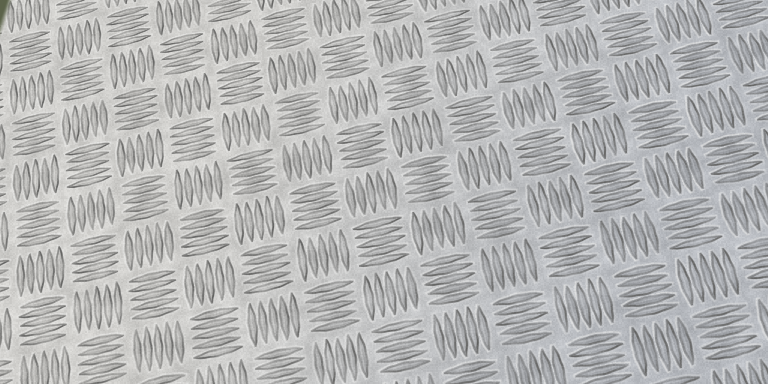
Write a Shadertoy shader that draws this texture.

```glsl
// Five-bar metal tread plate: alternating tiles of raised lens bars in slight perspective.

// Plate-to-canvas projection: tile step right, tile step down, first tile centre
const mat3 PLATE = mat3(0.1346, -0.0344, -0.0033,
                        0.0035,  0.1073, -0.0200,
                        0.0938,  0.4635,  1.0);

// Bar shape, in tiles
const float BAR_PITCH = 0.182;
const float BAR_HALF_LENGTH = 0.405;
const float BAR_HALF_WIDTH = 0.061;
const float RIM_WIDTH = 0.017;
const float LAST_BAR = 2.0;          // bars on each side of the middle one

// Colours and wear
const vec3 WARM_METAL = vec3(0.815, 0.812, 0.800);
const vec3 COOL_METAL = vec3(0.715, 0.728, 0.750);
const vec3 RIM_COLOR = vec3(0.385, 0.385, 0.380);
const vec3 GLINT_COLOR = vec3(0.910, 0.910, 0.905);
const vec3 GROUND_COLOR = vec3(0.36, 0.39, 0.29);
const float BAR_SHADE = 0.89;
const float MOTTLE = 0.09;
const float GRAIN = 0.05;

float hash(vec2 p) {
    vec3 q = fract(p.xyx * vec3(0.1031, 0.1030, 0.0973));
    q += dot(q, q.yzx + 33.33);
    return fract((q.x + q.y) * q.z);
}

// Distance to the nearest scattered point
float cellular(vec2 p) {
    vec2 base = floor(p);
    float nearest = 2.0;
    for (int j = -1; j <= 1; j++)
        for (int i = -1; i <= 1; i++) {
            vec2 c = base + vec2(i, j);
            vec2 point = c + vec2(hash(c), hash(c + 57.3));
            nearest = min(nearest, length(p - point));
        }
    return nearest;
}

// Broad smudges from layered sines, about -1 to 1
float smudge(vec2 p) {
    float sum = 0.0, amp = 0.5;
    for (int i = 0; i < 4; i++) {
        sum += amp * sin(p.x + 1.7 * sin(p.y)) * cos(p.y - 0.8 * p.x);
        p = mat2(1.5, 1.1, -1.1, 1.5) * p + 2.3;
        amp *= 0.6;
    }
    return sum;
}

// Signed distance to a pointed lens lying along y
float lens(vec2 p, float halfLength, float halfWidth) {
    float radius = (halfLength * halfLength + halfWidth * halfWidth) / (2.0 * halfWidth);
    float arc = length(vec2(abs(p.x) + radius - halfWidth, p.y)) - radius;
    return max(arc, abs(p.y) - halfLength);
}

void mainImage(out vec4 fragColor, in vec2 fragCoord) {
    vec2 view = fragCoord / iResolution.y;
    view.y = 1.0 - view.y;
    vec3 projected = inverse(PLATE) * vec3(view, 1.0);
    vec2 plate = projected.xy / projected.z;
    float soft = 5.0 / iResolution.y;      // over half a pixel, in tiles

    // Tile and its bar direction, alternating like a chessboard
    vec2 tile = floor(plate + 0.5);
    vec2 local = plate - tile;
    bool upright = mod(tile.x + tile.y, 2.0) < 0.5;
    if (!upright) local = local.yx;

    // Nearest bar, with small differences from bar to bar
    float bar = clamp(floor(local.x / BAR_PITCH + 0.5), -LAST_BAR, LAST_BAR);
    float vary = hash(tile * 7.0 + bar + 40.0);
    float vary2 = hash(tile * 5.0 - bar + 91.0);
    vec2 p = local - vec2(bar * BAR_PITCH, 0.02 * (vary2 - 0.5));
    p.x += 0.025 * (vary - 0.5) * p.y + 0.004 * sin(p.y * 23.0 + vary * 6.28);
    float d = lens(p, BAR_HALF_LENGTH * mix(0.95, 1.02, vary),
                   BAR_HALF_WIDTH * mix(0.90, 1.07, vary2));

    // Lighting of the flat metal
    float sheen = smoothstep(0.55, 2.1, view.x + 0.35 * view.y);
    vec3 color = mix(WARM_METAL, COOL_METAL, sheen);
    float spots = cellular(plate * 3.1);
    color += MOTTLE * (0.42 - spots) + 0.035 * smudge(plate * 1.3);

    // Raised bar: darker body, bright crest, dark rim and outer glint
    float shadowSide = smoothstep(-0.025, 0.025, p.x);
    float inside = 1.0 - smoothstep(-soft, soft, d);
    color *= mix(1.0, BAR_SHADE + 0.06 * (vary - 0.5), inside);
    float crest = 1.0 - smoothstep(0.0, 0.012 + soft, abs(p.x + 0.012));
    color += 0.07 * crest * inside * smoothstep(0.4, 0.1, abs(p.y));

    float glint = 1.0 - smoothstep(0.0, 0.018 + soft, abs(d - 0.036));
    glint *= mix(0.55, 0.25, shadowSide) * (0.6 + 0.6 * vary2);
    color = mix(color, GLINT_COLOR, glint);

    float rim = 1.0 - smoothstep(RIM_WIDTH - soft, RIM_WIDTH + soft, abs(d));
    float wear = 0.75 + 0.25 * sin(p.y * 9.0 + vary * 12.0);
    float rimStrength = mix(0.52, 0.88, shadowSide) * wear * mix(0.8, 1.1, vary);
    color = mix(color, RIM_COLOR, rim * rimStrength);

    // Fine grain, then the ground beyond the plate's corner
    color += GRAIN * (hash(floor(view * 256.0)) - 0.5);
    float corner = 3.0 * view.x + view.y;
    color = mix(GROUND_COLOR, color, smoothstep(0.05, 0.11, corner));

    fragColor = vec4(clamp(color, 0.0, 1.0), 1.0);
}
```
